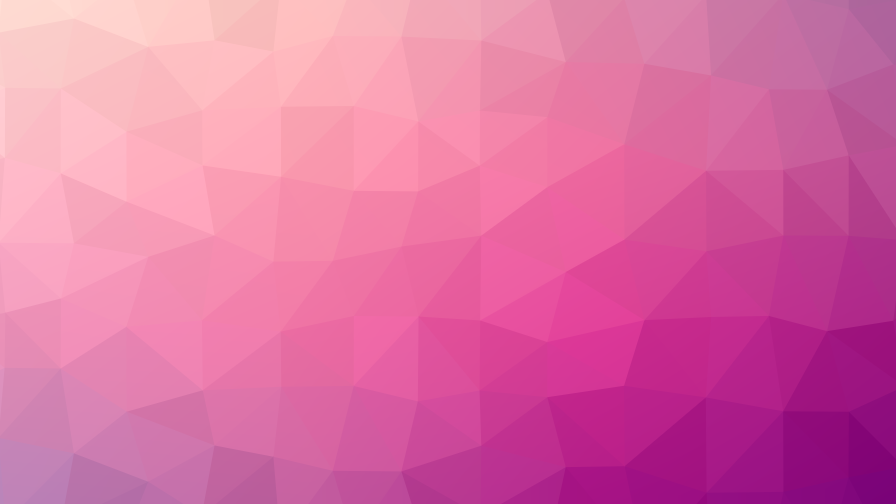
This background is drawn by a Shadertoy shader. Its source:

```glsl
// Corner of the bent lattice; rows sink on the right-hand side
vec2 latticeNode(vec2 id) {
    float drop = smoothstep(8.0, 9.0, id.x);
    float x = id.x + 0.07 - 0.13 * sin(id.x * 0.48 - 0.3)
            + 0.18 * cos(0.95 * (id.x - 4.0 + 1.5 * cos(2.1 * id.y)));
    float y = id.y + 0.6 + drop * (0.55 + 0.15 * id.y)
            + 0.1 * cos(2.1 * (id.x - 2.0)) + 0.08 * cos(3.14 * id.x)
            + 0.15 * cos(1.57 * (id.x + id.y - 7.5))
            - 0.27 * exp(-id.x * id.x);
    return vec2(x, y);
}

// Four evenly spaced colours, t from 0 to 3
vec3 ramp(float t, vec3 a, vec3 b, vec3 c, vec3 d) {
    vec3 color = mix(a, b, clamp(t, 0.0, 1.0));
    color = mix(color, c, clamp(t - 1.0, 0.0, 1.0));
    return mix(color, d, clamp(t - 2.0, 0.0, 1.0));
}

// Peach at upper left, rose in the middle, deep magenta at lower right
vec3 colorField(vec2 p) {
    vec2 t = 3.0 * p / vec2(13.0, 7.2);
    vec3 top = ramp(t.x, vec3(1.0, 0.87, 0.83), vec3(0.985, 0.75, 0.74),
                         vec3(0.88, 0.54, 0.67), vec3(0.67, 0.40, 0.62));
    vec3 upper = ramp(t.x, vec3(1.0, 0.74, 0.79), vec3(1.0, 0.62, 0.70),
                           vec3(0.95, 0.44, 0.64), vec3(0.72, 0.30, 0.57));
    vec3 lower = ramp(t.x, vec3(0.93, 0.58, 0.73), vec3(0.95, 0.46, 0.66),
                           vec3(0.86, 0.21, 0.58), vec3(0.62, 0.08, 0.50));
    vec3 bottom = ramp(t.x, vec3(0.70, 0.50, 0.71), vec3(0.75, 0.36, 0.61),
                            vec3(0.66, 0.08, 0.53), vec3(0.46, 0.0, 0.46));
    return ramp(t.y, top, upper, lower, bottom);
}

float cross2(vec2 a, vec2 b) {
    return a.x * b.y - a.y * b.x;
}

float edgeDistance(vec2 p, vec2 a, vec2 b) {
    return cross2(b - a, p - a) / length(b - a);
}

// Facet colour, premultiplied by its smooth coverage
vec4 facet(vec2 p, vec2 a, vec2 b, vec2 c, float pixel) {
    float inside = min(edgeDistance(p, a, b),
                       min(edgeDistance(p, b, c), edgeDistance(p, c, a)));
    float coverage = clamp(inside / pixel + 0.5, 0.0, 1.0);
    if (coverage <= 0.0) return vec4(0.0);
    vec2 center = (a + b + c) / 3.0;
    vec3 color = colorField(mix(center, p, 0.25));
    color += 0.018 * sin(dot(center, vec2(7.1, 9.3)));
    return vec4(color, 1.0) * coverage;
}

void mainImage(out vec4 fragColor, in vec2 fragCoord) {
    vec2 uv = fragCoord / iResolution.xy;
    vec2 p = vec2(uv.x, 1.0 - uv.y) * vec2(13.0, 7.2);
    float pixel = 7.2 / iResolution.y;

    // Estimate the lattice cell below this point
    float drop = smoothstep(8.0, 9.0, p.x);
    vec2 cell = floor(vec2(p.x, (p.y - 0.6 - 0.55 * drop) / (1.0 + 0.15 * drop)));

    // Split nearby cells along their shorter diagonal
    vec4 total = vec4(0.0);
    for (int j = -2; j <= 2; j++) {
        for (int i = -1; i <= 1; i++) {
            vec2 id = cell + vec2(i, j);
            vec2 a = latticeNode(id);
            vec2 b = latticeNode(id + vec2(1.0, 0.0));
            vec2 c = latticeNode(id + vec2(1.0, 1.0));
            vec2 d = latticeNode(id + vec2(0.0, 1.0));
            if (distance(a, c) < distance(b, d)) {
                total += facet(p, a, b, c, pixel) + facet(p, a, c, d, pixel);
            } else {
                total += facet(p, a, b, d, pixel) + facet(p, b, c, d, pixel);
            }
        }
    }
    vec3 color = total.a > 0.0 ? total.rgb / total.a : colorField(p);
    fragColor = vec4(clamp(color, 0.0, 1.0), 1.0);
}
```
